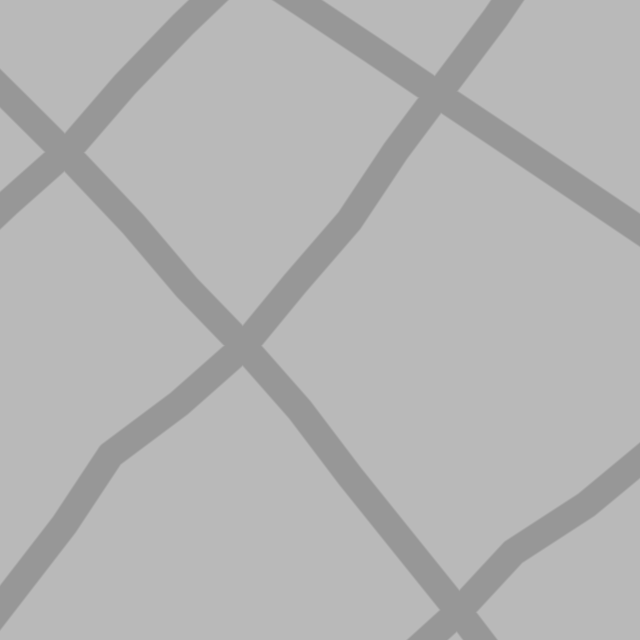
A WebGL 2 fragment shader for this pattern:

```glsl
#version 300 es
precision highp float;

uniform vec2 u_resolution;
out vec4 fragColor;

const vec3 GROUND = vec3(0.727);
const vec3 STREET = vec3(0.592);
const float HALF_WIDTH = 0.0215;
const float EDGE_SOFTNESS = 0.0022;
const float JOINT_STEP = 0.13;
const float JITTER = 0.005;
const int JOINTS = 7;

float hash(vec2 cell) {
    vec3 q = fract(cell.xyx * vec3(0.1031, 0.1030, 0.0973));
    q += dot(q, q.yzx + 33.33);
    return fract((q.x + q.y) * q.z);
}

float segmentDistance(vec2 p, vec2 a, vec2 b) {
    vec2 ab = b - a;
    float along = clamp(dot(p - a, ab) / dot(ab, ab), 0.0, 1.0);
    return length(p - a - ab * along);
}

// Lopsided tent: a sharp sideways kink behind the street's anchor
float kink(float t) {
    float d = t + 2.0 * JOINT_STEP;
    return max(0.0, 1.0 - abs(d) / (d > 0.0 ? 0.20 : 0.34));
}

// Joint of a street in its own frame: x along, y to the left
vec2 streetJoint(int index, float arc, float jog, float seed) {
    float t = float(index) * JOINT_STEP;
    float jitter = JITTER * (2.0 * hash(vec2(float(index) + 20.0, seed)) - 1.0);
    return vec2(t, arc * t * t + jog * kink(t) + jitter);
}

// Distance to a bent street passing near its anchor
float streetDistance(vec2 p, vec2 anchor, float heading, float arc, float jog, float seed) {
    vec2 dir = vec2(cos(heading), sin(heading));
    vec2 local = vec2(dot(p - anchor, dir), dot(p - anchor, vec2(-dir.y, dir.x)));
    float nearest = 1e3;
    vec2 previous = streetJoint(-JOINTS, arc, jog, seed);
    for (int k = 1 - JOINTS; k <= JOINTS; k++) {
        vec2 next = streetJoint(k, arc, jog, seed);
        nearest = min(nearest, segmentDistance(local, previous, next));
        previous = next;
    }
    return nearest;
}

void main() {
    float canvas = min(u_resolution.x, u_resolution.y);
    vec2 p = gl_FragCoord.xy / canvas;
    float nearest = 1e3;

    // Rising streets, spaced wider toward the lower right
    for (int i = 0; i < 3; i++) {
        float n = float(i);
        vec2 anchor = vec2(0.11, 0.77) + n * vec2(0.27, -0.315)
                    + n * (n - 1.0) * vec2(0.185, 0.077);
        float arc = 0.22 * n - 0.15;
        nearest = min(nearest, streetDistance(p, anchor, 0.877, arc, 0.05, n + 3.0));
    }

    // Falling streets, fanning out toward the top
    for (int i = 0; i < 2; i++) {
        float n = float(i);
        vec2 anchor = vec2(0.38, 0.455) + n * vec2(0.31, 0.395);
        float heading = 0.26 * n - 0.85;
        float arc = 0.06 * (n - 1.0);
        nearest = min(nearest, streetDistance(p, anchor, heading, arc, 0.0, n + 11.0));
    }

    float softness = max(EDGE_SOFTNESS, 0.75 / canvas);
    float cover = 1.0 - smoothstep(-softness, softness, nearest - HALF_WIDTH);
    fragColor = vec4(mix(GROUND, STREET, cover), 1.0);
}
```
